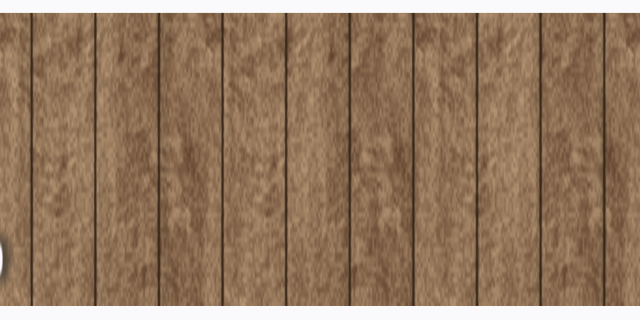
This texture is drawn by a Shadertoy shader. Its source:

```glsl
const float TAU = 6.2831853;
const float PLANK_WIDTH = 0.1988;  // ten seams across a canvas two units wide
const float FIRST_SEAM = 0.099;
const float GRAIN_TILE = 0.657;    // width after which the wood figure repeats
const vec3 BORDER = vec3(0.98, 0.98, 0.99);
const vec3 DARK_WOOD = vec3(0.46, 0.34, 0.245);
const vec3 LIGHT_WOOD = vec3(0.66, 0.54, 0.415);
const vec3 SEAM = vec3(0.21, 0.145, 0.09);
const vec3 STAIN = vec3(0.30, 0.26, 0.22);

float hash(vec2 p) {
    vec3 q = fract(vec3(p.xyx) * 0.1031);
    q += dot(q, q.yzx + 33.33);
    return fract((q.x + q.y) * q.z);
}

// Value noise centred on zero, wrapping in x after "period" cells
float wrappedNoise(vec2 p, float period) {
    vec2 cell = floor(p);
    vec2 f = fract(p);
    f = f * f * (3.0 - 2.0 * f);
    float left = mod(cell.x, period);
    float right = mod(cell.x + 1.0, period);
    float low = mix(hash(vec2(left, cell.y)), hash(vec2(right, cell.y)), f.x);
    float high = mix(hash(vec2(left, cell.y + 1.0)), hash(vec2(right, cell.y + 1.0)), f.x);
    return mix(low, high, f.y) - 0.5;
}

// "cells" counts noise cells per grain tile across and per unit height
float grainLayer(vec2 tileUv, vec2 cells, float seed) {
    return wrappedNoise(tileUv * cells + vec2(0.0, seed), cells.x);
}

// Tall pointed knot, repeated with the grain
float knot(vec2 tileUv, vec2 centre, vec2 radius) {
    float dx = (fract(tileUv.x - centre.x + 0.5) - 0.5) * GRAIN_TILE;
    float dy = (tileUv.y - centre.y) / radius.y;
    float lens = abs(dx) / radius.x + dy * dy;
    return 1.0 - smoothstep(0.25, 1.15, lens);
}

float woodTone(vec2 tileUv, float plankId) {
    float sway = 0.012 * grainLayer(tileUv, vec2(4.0, 5.0), 11.0);
    vec2 uv = tileUv + vec2(sway, 0.0);
    float tone = 0.49 + 0.14 * cos(TAU * (tileUv.x - 0.28));
    tone += 0.20 * (hash(vec2(plankId, 7.0)) - 0.5);

    // Long strands, short fibres and pores
    tone += 0.45 * grainLayer(uv, vec2(17.0, 2.0), 23.0);
    tone += 0.45 * grainLayer(uv, vec2(48.0, 6.0), 37.0);
    tone += 0.65 * grainLayer(uv, vec2(112.0, 64.0), 51.0);

    // Slanted flecks, gathered in loose patches
    float patchMask = smoothstep(-0.15, 0.3, grainLayer(uv, vec2(7.0, 6.0), 67.0));
    vec2 slanted = uv + vec2(0.0, 0.12 * sin(TAU * uv.x));
    tone += mix(0.25, 0.75, patchMask) * grainLayer(slanted, vec2(26.0, 42.0), 83.0);

    return tone - 0.42 * knot(tileUv, vec2(0.1, 0.7), vec2(0.02, 0.10));
}

float ellipse(vec2 p, vec2 centre, vec2 radius) {
    return length((p - centre) / radius);
}

void mainImage(out vec4 fragColor, in vec2 fragCoord) {
    vec2 p = fragCoord / iResolution.xy * vec2(2.0, 1.0);
    float pixel = 1.0 / iResolution.y;

    // Planks
    float plankX = (p.x - FIRST_SEAM) / PLANK_WIDTH;
    float plankId = floor(plankX) + 2.0;
    vec2 tileUv = vec2(p.x / GRAIN_TILE, p.y);
    vec3 color = mix(DARK_WOOD, LIGHT_WOOD, woodTone(tileUv, plankId));

    // Seams with a soft shadow and a faintly worn right edge
    float seamOffset = (fract(plankX + 0.5) - 0.5) * PLANK_WIDTH;
    float seamDistance = abs(seamOffset);
    float wornEdge = smoothstep(0.004, 0.008, seamOffset) * (1.0 - smoothstep(0.008, 0.016, seamOffset));
    color += 0.03 * wornEdge;
    color *= 1.0 - 0.22 * exp(-seamDistance / 0.006);
    float seamWidth = 0.0034 + 0.0012 * wrappedNoise(vec2(plankId, p.y * 45.0), 64.0);
    float seam = 1.0 - smoothstep(seamWidth - pixel, seamWidth + pixel, seamDistance);
    color = mix(color, SEAM, 0.92 * seam);

    // Stain and pale chip at the left edge
    float stain = 1.0 - smoothstep(0.3, 1.0, ellipse(p, vec2(0.0, 0.19), vec2(0.05, 0.11)));
    color = mix(color, STAIN, 0.85 * stain);
    float chip = (ellipse(p, vec2(0.0, 0.19), vec2(0.008, 0.045)) - 1.0) * 0.008;
    color = mix(BORDER, color, smoothstep(-pixel, pixel, chip));

    // Blank strips above and below
    float inside = min(p.y - 0.044, 0.96 - p.y);
    color = mix(BORDER, color, smoothstep(-0.5 * pixel, 0.5 * pixel, inside));
    fragColor = vec4(color, 1.0);
}
```
